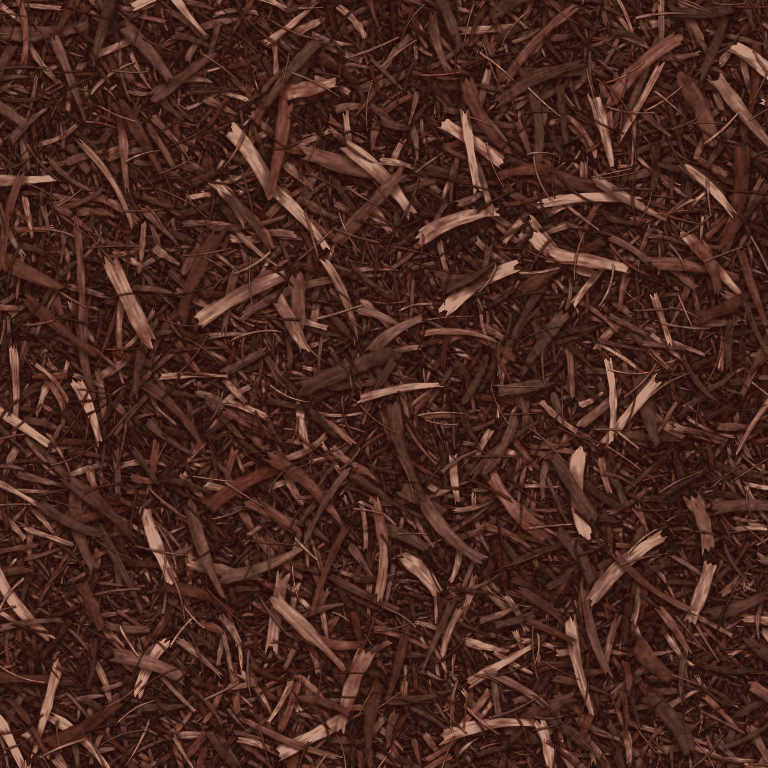
This texture is drawn by a WebGL 1 fragment shader. Its source:

```glsl
precision highp float;
// Shredded bark mulch: layers of randomly turned wood slivers, from fine
// fibres at the bottom to broad chips on top. Each layer is a jittered grid
// that covers and shades a (tone, redness) surface, coloured by a ramp.

uniform vec2 u_resolution;

const float HALF_PI = 1.5708;

vec3 hash3(vec2 p, float seed) {
  vec3 q = fract(vec3(p.xyx) * vec3(0.1031, 0.1030, 0.0973) + seed * 0.1373);
  q += dot(q, q.yxz + 33.33);
  return fract((q.xxy + q.yzz) * q.zyx);
}

float noise(vec2 p) {
  vec2 cell = floor(p);
  vec2 f = fract(p);
  f = f * f * (3.0 - 2.0 * f);
  float low = mix(hash3(cell, 0.0).x, hash3(cell + vec2(1.0, 0.0), 0.0).x, f.x);
  float high = mix(hash3(cell + vec2(0.0, 1.0), 0.0).x, hash3(cell + 1.0, 0.0).x, f.x);
  return mix(low, high, f.y);
}

vec2 rotate(vec2 p, float angle) {
  float c = cos(angle);
  float s = sin(angle);
  return vec2(c * p.x + s * p.y, c * p.y - s * p.x);
}

// Bark colours from deep gaps (0) to pale split wood (1)
vec3 barkRamp(float tone) {
  float t = tone * 5.0;
  vec3 color = mix(vec3(0.06, 0.02, 0.02), vec3(0.13, 0.05, 0.04), clamp(t + 1.0, 0.0, 1.0));
  color = mix(color, vec3(0.25, 0.15, 0.11), clamp(t, 0.0, 1.0));
  color = mix(color, vec3(0.36, 0.23, 0.19), clamp(t - 1.0, 0.0, 1.0));
  color = mix(color, vec3(0.47, 0.31, 0.26), clamp(t - 2.0, 0.0, 1.0));
  color = mix(color, vec3(0.59, 0.42, 0.35), clamp(t - 3.0, 0.0, 1.0));
  return mix(color, vec3(0.74, 0.56, 0.47), clamp(t - 4.0, 0.0, 1.0));
}

// Lays one sliver, centred at the origin, and its shadow over the surface
vec2 laySliver(vec2 surface, vec2 p, vec2 size, float angle, float tone, vec3 rnd, float blur) {
  vec2 local = rotate(p, angle);
  float along = local.x / size.x;
  local.y += (rnd.x - 0.5) * 0.35 * size.x * (along * along - 0.3);
  float across = local.y / size.y;

  // Ragged ends, tapered and wavy sides
  float ragged = (noise(vec2(across * 2.5, rnd.y * 90.0)) - 0.5) * 0.28;
  float taper = 1.0 - 0.65 * rnd.y * smoothstep(-0.6, 1.0, along);
  float wavy = 0.8 + 0.4 * noise(vec2(along * 3.0 + 9.0, rnd.z * 90.0));
  vec2 edge = abs(local) - size * vec2(0.95 + ragged, taper * wavy);
  float dist = max(edge.x, edge.y);

  // Light comes from above, so the lower side casts the stronger shadow
  float side = clamp(across, -1.0, 1.0) * cos(angle);
  float shade = (0.48 - 0.25 * side) * (1.0 - smoothstep(0.0, size.y * 1.3 + 0.001, dist));
  surface.x *= 1.0 - shade;

  float grain = noise(vec2(along * 4.0, across * 3.5) + rnd.xy * 70.0) - 0.5;
  float blotch = noise(vec2(along * 3.0, across * 0.6) + rnd.yz * 50.0) - 0.5;
  float wood = tone * (1.0 + 0.55 * grain + 0.5 * blotch) + 0.06 * side;
  wood -= 0.1 * smoothstep(-0.35 * size.y, 0.0, dist);
  return mix(surface, vec2(wood, rnd.z), 1.0 - smoothstep(-blur, blur, dist));
}

// Scatters one sliver per cell; density is the share of cells in use
vec2 scatter(vec2 surface, vec2 p, float cellSize, vec2 size, vec2 toneRange,
             float density, float seed, float blur) {
  vec2 grid = p / cellSize + seed * vec2(0.37, 0.71) + 20.0;
  vec2 home = floor(grid);
  for (int y = -1; y <= 1; y++) {
    for (int x = -1; x <= 1; x++) {
      vec2 cell = home + vec2(float(x), float(y));
      vec3 place = hash3(cell, seed);
      vec3 shape = hash3(cell + 57.0, seed + 3.7);
      vec3 rnd = hash3(cell + 113.0, seed + 8.1);
      vec2 offset = (grid - cell - place.xy) * cellSize;
      vec2 sliver = size * (0.55 + vec2(0.6, 0.9) * shape.xy);
      if (place.z > density || length(offset) > 1.2 * sliver.x + 2.0 * sliver.y) continue;
      // Directions lean a little towards the falling diagonal
      float turn = 2.0 * shape.z - 1.0;
      float angle = -0.7 + HALF_PI * turn * (0.7 + 0.3 * abs(turn));
      float pale = fract(rnd.x * 7.0 + rnd.y * 13.0);
      float tone = mix(toneRange.x, toneRange.y, pale * pale);
      surface = laySliver(surface, offset, sliver, angle, tone, rnd, blur);
    }
  }
  return surface;
}

void main() {
  vec2 p = gl_FragCoord.xy / u_resolution.y;
  float blur = 0.8 / u_resolution.y;

  // Dark crumbly ground: x is tone, y is redness
  vec2 surface = vec2(0.3 * noise(p * 160.0) - 0.02, noise(p * 30.0));

  for (int i = 0; i < 6; i++) {
    surface = scatter(surface, p, 0.022, vec2(0.017, 0.0021), vec2(0.12, 0.66), 0.95, float(i) + 1.0, blur);
  }
  for (int i = 0; i < 5; i++) {
    surface = scatter(surface, p, 0.05, vec2(0.034, 0.0038), vec2(0.18, 0.82), 0.8, float(i) + 11.0, blur);
  }
  for (int i = 0; i < 3; i++) {
    surface = scatter(surface, p, 0.1, vec2(0.062, 0.0072), vec2(0.27, 1.05), 0.62, float(i) + 21.0, blur);
  }
  // Loose thin strands on top
  for (int i = 0; i < 3; i++) {
    surface = scatter(surface, p, 0.045, vec2(0.032, 0.0012), vec2(0.15, 0.8), 0.35, float(i) + 31.0, blur);
  }

  // Uneven clumps and fine fibre grain
  float clump = noise(p * 13.0 + 5.0) - 0.5;
  float grit = noise(p * 240.0) - 0.5;
  float tone = surface.x * (1.0 + 0.35 * clump) + 0.13 * grit;
  float red = surface.y * surface.y * (1.0 - smoothstep(0.3, 0.8, tone));
  vec3 color = barkRamp(tone) * mix(vec3(1.0), vec3(1.06, 0.84, 0.78), red);
  gl_FragColor = vec4(color, 1.0);
}
```
